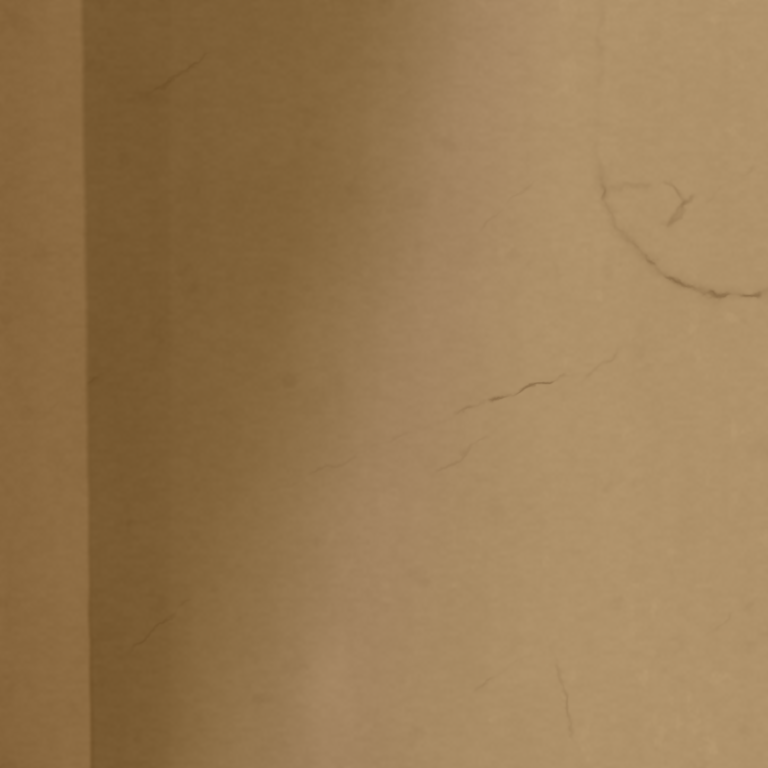
Write a WebGL 2 fragment shader that draws this texture.

```glsl
#version 300 es
precision highp float;
// Ochre plaster wall with a vertical fold, a soft slanting shadow and faint broken cracks.

uniform vec2 u_resolution;
out vec4 fragColor;

float hash(vec2 p) {
    vec3 q = fract(vec3(p.xyx) * 0.1031);
    q += dot(q, q.yzx + 33.33);
    return fract((q.x + q.y) * q.z);
}

float noise(vec2 p) {
    vec2 i = floor(p), f = fract(p);
    f = f * f * (3.0 - 2.0 * f);
    return mix(mix(hash(i), hash(i + vec2(1, 0)), f.x),
               mix(hash(i + vec2(0, 1)), hash(i + vec2(1, 1)), f.x), f.y);
}

float fbm(vec2 p) {
    float sum = 0.0, amp = 0.5;
    for (int i = 0; i < 4; i++) {
        sum += amp * noise(p);
        p = p * 2.03 + 17.3;
        amp *= 0.5;
    }
    return sum;
}

float line(float d, float width) {
    return exp(-d * d / (width * width));
}

// Straight crack from a to b, fading at both ends
float crack(vec2 p, vec2 a, vec2 b, float width) {
    vec2 ab = b - a;
    float t = dot(p - a, ab) / dot(ab, ab);
    float d = length(p - a - ab * clamp(t, 0.0, 1.0));
    return line(d, width) * smoothstep(-0.02, 0.25, t) * smoothstep(1.02, 0.75, t);
}

// Base colour: side strip, dark fold and lit wall
vec3 wallColor(vec2 p) {
    float drift = 0.04 * (fbm(p * 3.0) - 0.5);
    float shadowEdge = 0.285 + 0.235 * p.y + drift;
    vec3 wall = mix(vec3(0.47, 0.35, 0.193), vec3(0.52, 0.40, 0.237),
                    smoothstep(0.14, shadowEdge - 0.01, p.x));
    wall = mix(wall, vec3(0.615, 0.50, 0.35),
               smoothstep(shadowEdge - 0.10, shadowEdge + 0.14, p.x));
    wall = mix(wall, vec3(0.685, 0.57, 0.413),
               smoothstep(shadowEdge + 0.03, 0.78, p.x));
    wall += vec3(0.006, 0.0, 0.010) * line(p.x - shadowEdge - 0.14, 0.08);
    wall += 0.008 * smoothstep(0.218, 0.226, p.x) * smoothstep(0.4, 0.23, p.x);

    float fold = 0.119 - 0.012 * p.y + 0.002 * (noise(vec2(3.0, p.y * 25.0)) - 0.5);
    vec3 strip = mix(vec3(0.525, 0.395, 0.235), vec3(0.55, 0.42, 0.258),
                     smoothstep(0.0, 0.1, p.x));
    vec3 color = mix(strip, wall, smoothstep(fold - 0.005, fold + 0.005, p.x));
    return color - 0.035 * line(p.x - fold - 0.001, 0.003) * smoothstep(0.6, 0.0, p.y);
}

void main() {
    vec2 p = gl_FragCoord.xy / u_resolution;
    vec2 wobble = vec2(fbm(p * 45.0), fbm(p * 45.0 + 71.0)) - 0.47;
    vec2 q = p + 0.019 * wobble;
    float wear = 0.2 + 0.8 * smoothstep(0.25, 0.7, noise(p * 48.0));
    vec3 color = wallColor(p);

    // Long rising crack, stronger towards its upper end
    float marks = 0.025 * wear * crack(q, vec2(0.33, 0.35), vec2(0.66, 0.49), 0.0025);
    marks += 0.11 * wear * crack(q, vec2(0.59, 0.463), vec2(0.76, 0.518), 0.0026);

    // Ragged curved crack with a soft stain
    vec2 bowl = q - vec2(0.965, 0.80);
    float ring = abs(length(bowl) - 0.185);
    float span = smoothstep(0.03, -0.05, bowl.y);
    marks += span * (0.10 * wear * line(ring, 0.0033) + 0.025 * line(ring, 0.009));

    // Small broken curl inside the bowl
    vec2 curl = q - vec2(0.865, 0.735);
    marks += 0.055 * wear * line(length(curl) - 0.024, 0.004) * smoothstep(-0.02, 0.02, curl.x);
    marks += 0.05 * crack(q, vec2(0.86, 0.705), vec2(0.91, 0.755), 0.004);
    marks += 0.03 * crack(q, vec2(0.79, 0.75), vec2(0.85, 0.76), 0.005);

    // Thin upright cracks on the lit side
    marks += 0.025 * wear * crack(q, vec2(0.78, 0.80), vec2(0.78, 1.05), 0.006);
    marks += 0.045 * wear * crack(q, vec2(0.715, 0.17), vec2(0.75, 0.02), 0.003);

    // Scattered slanting hairlines
    for (int i = 0; i < 9; i++) {
        float k = float(i);
        vec2 cell = vec2(mod(k, 3.0), floor(k / 3.0));
        vec2 start = (cell + vec2(hash(cell + 4.7), hash(cell + 19.1))) / 3.0;
        vec2 reach = vec2(0.09, 0.05 + 0.035 * hash(cell + 8.3));
        marks += (0.015 + 0.025 * hash(cell + 31.0)) * wear
               * crack(q, start, start + reach, 0.0026);
    }

    // Faint stains and pale scuffs
    marks += 0.018 * smoothstep(0.62, 0.85, fbm(p * 24.0 + 40.0));
    marks -= 0.022 * smoothstep(0.62, 0.85, fbm(p * vec2(42.0, 34.0) + 9.0)) * p.x;
    marks -= 0.02 * line(length((p - vec2(0.43, 0.10)) * vec2(1.0, 0.5)), 0.035);

    // Cloudy tone, faint upright streaks and soft grain
    float tone = 0.020 * (fbm(p * 7.0) - 0.47);
    tone += 0.006 * (noise(vec2(p.x * 70.0, p.y * 5.0)) - 0.5);
    tone += 0.014 * (noise(p * vec2(90.0, 160.0)) - 0.5);
    tone += 0.009 * (noise(p * 240.0) - 0.5);

    color += tone - marks * vec3(1.0, 1.0, 0.9);
    fragColor = vec4(clamp(color, 0.0, 1.0), 1.0);
}
```
